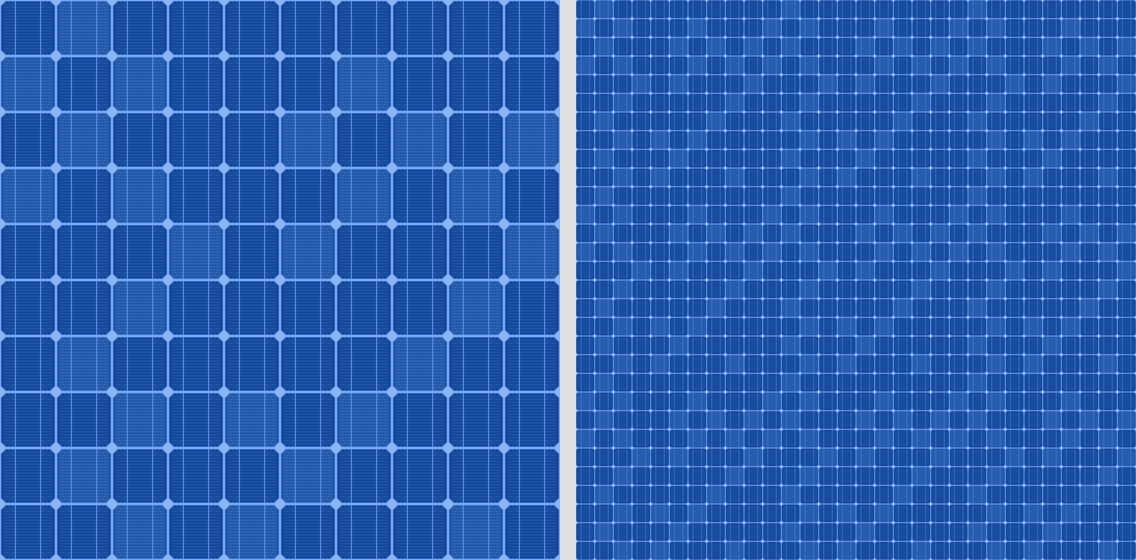
Left: one tile. Right: repeated 3 by 3.
A Shadertoy shader for this pattern:

```glsl
// Solar panel: a 10 x 10 grid of blue cells with fine horizontal fingers and
// two vertical busbars each, pale seams, and rounded diamonds where seams cross.
// Each part is a distance in cell units, turned into antialiased coverage.

float hash(vec2 p) {
    return fract(sin(dot(p, vec2(127.1, 311.7))) * 43758.5453);
}

// Coverage of a shape from its signed distance, one pixel wide at the edge
float cover(float dist, float pixel) {
    return clamp(0.5 - dist / pixel, 0.0, 1.0);
}

void mainImage(out vec4 fragColor, in vec2 fragCoord) {
    const float CELLS = 10.0;
    vec2 uv = fragCoord / iResolution.xy * CELLS;
    float pixel = CELLS / min(iResolution.x, iResolution.y);
    vec2 id = floor(uv);
    vec2 p = fract(uv);
    vec2 edge = min(p, 1.0 - p);

    // Lighter cells: a random part of one checkerboard colour
    float light = step(mod(id.x + id.y, 2.0), 0.5) * step(0.38, hash(id));
    vec3 base = mix(vec3(0.07, 0.27, 0.59), vec3(0.12, 0.33, 0.65), light);
    vec3 fingerColor = mix(vec3(0.12, 0.33, 0.65), vec3(0.19, 0.40, 0.71), light);

    // Fingers, ending just short of the side seams
    float stripe = abs(fract(p.y * 19.0) - 0.5) / 19.0;
    float finger = cover(stripe - 0.0135, pixel);
    float inside = cover(0.065 - edge.x, pixel);
    vec3 color = mix(base, fingerColor, finger * inside);

    // Busbars, slightly beaded where the fingers join
    float bar = abs(abs(p.x - 0.5) - 0.225);
    float barMask = cover(bar - mix(0.009, 0.014, finger), pixel);
    color = mix(color, vec3(0.34, 0.54, 0.86), barMask);

    // Seams between cells
    vec3 seamColor = vec3(0.47, 0.66, 0.98);
    float seam = min(edge.x, edge.y) - 0.022;
    color = mix(color, seamColor, cover(seam, pixel));

    // Rounded diamonds with a paler centre
    vec2 turned = abs(vec2(edge.x + edge.y, edge.x - edge.y)) * 0.7071;
    float diamond = length(max(turned - 0.06, 0.0))
                  + min(max(turned.x, turned.y) - 0.06, 0.0) - 0.03;
    color = mix(color, seamColor, cover(diamond, pixel));
    color = mix(color, vec3(0.55, 0.71, 0.96), cover(diamond + 0.02, pixel));

    fragColor = vec4(color, 1.0);
}
```
